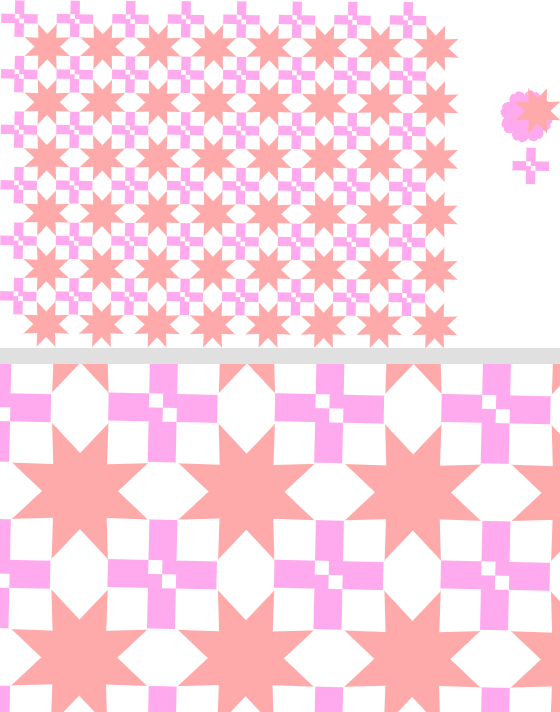
Top: the whole. Bottom: its middle third, enlarged.
Write a WebGL 2 fragment shader that draws this pattern.

```glsl
#version 300 es
precision highp float;
// Grid of eight-pointed stars and checkered crosses, with a blossom motif beside it.

#define GRID vec2(8.0, 6.0)     // repeats across and down
#define PITCH 0.1595            // repeat spacing, canvas height = 1
#define GRID_TILT 0.0042        // clockwise lean of the lattice, radians
#define CROSS_TILT 0.018        // extra lean of each cross
#define STAR_TIP 0.0704         // star outer radius
#define STAR_NOTCH 0.0364       // star inner radius
#define CROSS_ARM 0.0522        // cross half length
#define CROSS_BAR 0.0134        // cross half width
#define PETAL_RADIUS 0.076
#define PETALS 8.0

uniform vec2 u_resolution;
out vec4 fragColor;

const float PI = 3.14159265;
const vec3 WHITE = vec3(1.0);
const vec3 CORAL = vec3(1.0, 0.667, 0.667);
const vec3 PINK = vec3(1.0, 0.667, 0.933);

vec2 turn(vec2 v, float angle) {
    float c = cos(angle), s = sin(angle);
    return vec2(c * v.x - s * v.y, s * v.x + c * v.y);
}

// Position relative to the nearest motif of a finite lattice
vec2 latticeCell(vec2 p, vec2 firstCenter) {
    vec2 q = turn(p - firstCenter, GRID_TILT);
    return q - PITCH * clamp(floor(q / PITCH + 0.5), vec2(0.0), GRID - 1.0);
}

// Straight-edged star, folded onto half of one point
float starDistance(vec2 p) {
    float halfSector = PI / 8.0;
    float angle = abs(mod(atan(p.y, p.x), 2.0 * halfSector) - halfSector);
    vec2 folded = length(p) * vec2(cos(angle), sin(angle));
    vec2 tip = vec2(STAR_TIP, 0.0);
    vec2 edge = STAR_NOTCH * vec2(cos(halfSector), sin(halfSector)) - tip;
    return dot(folded - tip, normalize(vec2(edge.y, -edge.x)));
}

// Plus sign with two opposite quarters of its center cut out
float crossDistance(vec2 p) {
    p = turn(p, CROSS_TILT);
    vec2 a = abs(p);
    float bars = min(max(a.x - CROSS_ARM, a.y - CROSS_BAR),
                     max(a.x - CROSS_BAR, a.y - CROSS_ARM));
    float quarters = min(max(p.x, -p.y), max(-p.x, p.y));
    float holes = max(max(a.x, a.y) - CROSS_BAR, quarters);
    return max(bars, -holes);
}

// Round petals with a small nick in each end
float blossomDistance(vec2 p) {
    float phase = (atan(p.y, p.x) - 0.4 * PI) * PETALS * 0.5;
    float lobe = abs(cos(phase));
    float nick = smoothstep(0.93, 1.0, lobe);
    float rim = PETAL_RADIUS * (0.78 + 0.23 * sqrt(lobe) - 0.05 * nick);
    return length(p) - rim;
}

float coverage(float d) {
    return clamp(0.5 - d * u_resolution.y, 0.0, 1.0);
}

void main() {
    vec2 p = gl_FragCoord.xy / u_resolution.y;

    // Main lattice and the separate motifs at the right
    float crosses = min(crossDistance(latticeCell(p, vec2(0.0524, 0.1490))),
                        crossDistance(p - vec2(1.5252, 0.5231)));
    float stars = min(starDistance(latticeCell(p, vec2(0.1325, 0.0685))),
                      starDistance(p - vec2(1.5451, 0.6813)));
    float blossom = blossomDistance(p - vec2(1.5126, 0.6656));

    // Stars lie on top
    vec3 color = mix(WHITE, PINK, coverage(min(crosses, blossom)));
    color = mix(color, CORAL, coverage(stars));
    fragColor = vec4(color, 1.0);
}
```
